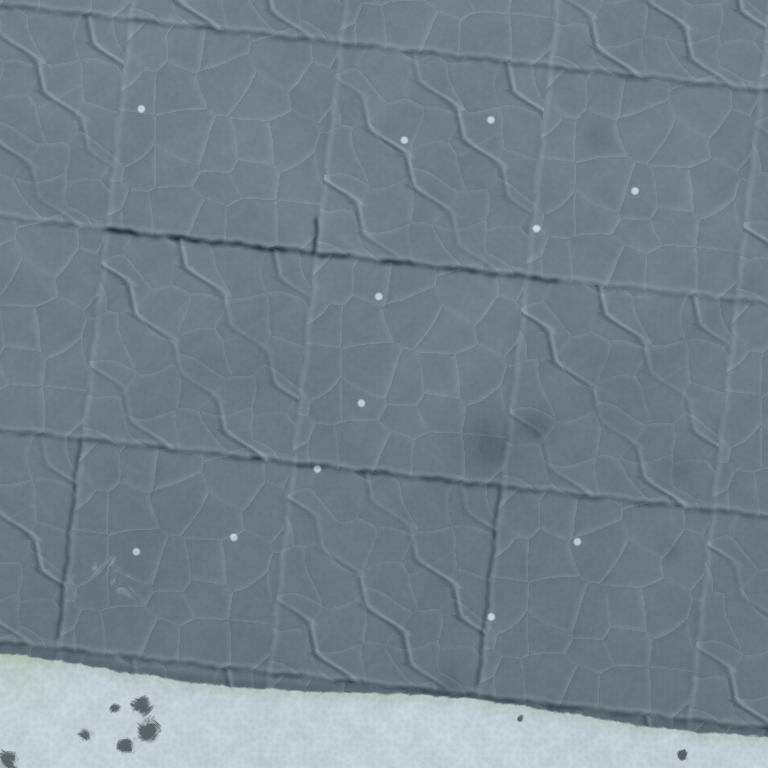
Give the GLSL for this texture, as a Shadertoy shader.

```glsl
// Tilted grey paving tiles with embossed crazy-stone relief above a pale rough kerb.

vec2 hash2(vec2 p) {
    return fract(sin(vec2(dot(p, vec2(127.1, 311.7)), dot(p, vec2(269.5, 183.3)))) * 43758.5);
}

// Cellular noise: x = distance to border, y = lit side of border, z = distance to site
vec3 cells(vec2 p, float wrap) {
    vec2 base = floor(p), f = fract(p), nearest = vec2(9.0);
    for (int k = 0; k < 9; k++) {
        vec2 g = vec2(k % 3 - 1, k / 3 - 1);
        vec2 r = g + 0.12 + 0.76 * hash2(mod(base + g, wrap)) - f;
        if (dot(r, r) < dot(nearest, nearest)) nearest = r;
    }
    float border = 9.0, side = 0.0;
    for (int k = 0; k < 25; k++) {
        vec2 g = vec2(k % 5 - 2, k / 5 - 2);
        vec2 r = g + 0.12 + 0.76 * hash2(mod(base + g, wrap)) - f;
        vec2 gap = r - nearest;
        if (dot(gap, gap) > 0.0001) {
            vec2 n = normalize(gap);
            float d = dot(0.5 * (nearest + r), n);
            if (d < border) { border = d; side = dot(n, vec2(0.6, -0.8)); }
        }
    }
    return vec3(border, side, length(nearest));
}

// Soft layered sines for wear and blotches, about -1 to 1
float blotches(vec2 p) {
    float sum = 0.0, amp = 0.5;
    for (int i = 0; i < 5; i++) {
        p += 0.7 * sin(p.yx * 1.3 + float(i));
        sum += amp * sin(p.x) * sin(p.y + 1.0);
        p = mat2(1.5, 1.1, -1.1, 1.5) * p + 2.3;
        amp *= 0.62;
    }
    return sum;
}

float band(float d, float width) { return exp(-d * d / (width * width)); }

float span(float x, float a, float b) {
    return smoothstep(a - 0.02, a + 0.02, x) * (1.0 - smoothstep(b - 0.02, b + 0.02, x));
}

float spot(vec2 p, vec2 centre, float radius) { return band(length(p - centre), radius); }

// Embossed light: staircase ridges on alternate tiles, stone joints on all
float relief(vec2 t) {
    vec2 id = floor(t), q = fract(t);
    float bold = mod(id.x + id.y, 2.0) < 0.5 ? 1.0 : 0.0;
    vec2 stone = bold > 0.5 ? q : vec2(q.y, 1.0 - q.x);
    vec3 c = cells(stone * 5.0 + 0.12 * sin(q.yx * 17.0), 5.0);
    float light = band(c.x, 0.075) * (0.018 + 0.032 * c.y) * mix(1.0, 0.75, bold);

    // Each step drops nearly straight, then slides right
    float stepY = q.y / 0.25, f = fract(stepY);
    float stairX = 0.357 + 0.24 * floor(stepY) + 0.04 * min(f * 2.0, 1.0)
                 + 0.2 * smoothstep(0.46, 1.0, f);
    float s = (fract((q.x - stairX) / 0.45 + 0.5) - 0.5) * 0.45;
    s *= f > 0.5 ? 0.55 : 1.0;
    float wear = 0.7 + 0.4 * sin(t.x * 3.1 + t.y * 5.3);
    light += bold * wear * (0.085 * band(s - 0.006, 0.011) - 0.075 * band(s + 0.013, 0.013));
    return light;
}

// Dark gaps and pale lips between tiles
float seams(vec2 t) {
    vec2 nearest = floor(t + 0.5), d = t - nearest;
    d += 0.004 * sin(t.yx * 23.0) + 0.002 * sin(t.yx * 71.0);
    float dark = 0.10;
    if (nearest.y == 0.0)
        dark = 0.06 + 0.19 * span(t.x, 0.0, 1.01) + 0.13 * span(t.x, 1.01, 2.16);
    else if (nearest.y == 1.0)
        dark = 0.10 + 0.05 * span(t.x, 0.8, 2.0);
    dark *= 0.8 + 0.3 * sin(t.x * 19.0 + sin(t.x * 43.0));
    float light = 0.045 * band(d.y + 0.022, 0.012) - dark * band(d.y, 0.015);

    float gap = 0.015;
    if (nearest.x == 0.0 || nearest.x == 2.0) gap += 0.09 * span(t.y, 1.0, 1.95);
    if (nearest.x == 1.0) gap += 0.17 * span(t.y, -0.17, 0.0);
    light += 0.04 * band(d.x - 0.014, 0.014) - gap * band(d.x + 0.01, 0.012);
    return light;
}

void mainImage(out vec4 fragColor, in vec2 fragCoord) {
    vec2 p = fragCoord / iResolution.xy;
    float wear = blotches(p * 13.0), rough = blotches(p * 85.0);
    float grain = cells(p * 120.0, 512.0).z - 0.4;

    // Tile coordinates: x runs right, y runs down
    vec2 d = p - vec2(0.137, 0.7005);
    vec2 tile = vec2(dot(d, vec2(0.9937, -0.1118)), dot(d, vec2(-0.1118, -0.9937))) / 0.275;

    // Paving
    vec3 color = mix(vec3(0.408, 0.458, 0.498), vec3(0.445, 0.495, 0.535), smoothstep(0.05, 0.9, p.y));
    color += 0.018 * wear + 0.012 * rough + 0.018 * grain + relief(tile) + seams(tile);

    // Stains
    float stain = spot(p, vec2(0.638, 0.425), 0.035) + 0.9 * spot(p, vec2(0.70, 0.447), 0.025)
                + 0.7 * spot(p, vec2(0.78, 0.82), 0.018) + 0.8 * spot(p, vec2(0.873, 0.283), 0.012)
                + 0.6 * spot(p, vec2(0.885, 0.39), 0.018) + 0.7 * spot(p, vec2(0.59, 0.11), 0.03);
    color -= 0.085 * stain * (0.75 + 0.6 * rough);
    color += 0.13 * spot(p, vec2(0.14, 0.245), 0.035) * smoothstep(0.25, 0.7, rough);

    // Sparse pale flecks
    vec2 fleckCell = floor(p * 9.0), h = hash2(fleckCell + 4.0);
    float fleck = length(fract(p * 9.0) - 0.2 - 0.6 * h);
    color += 0.32 * step(0.86, hash2(fleckCell + 31.0).x) * (1.0 - smoothstep(0.025, 0.06, fleck));

    // Kerb with a ragged edge
    float edge = 0.142 - 0.097 * p.x + 0.007 * cos(p.x * 10.5) + 0.0025 * rough - p.y;
    vec3 kerb = vec3(0.755, 0.805, 0.835) + 0.025 * rough + 0.05 * grain + 0.012 * wear;
    kerb -= vec3(0.06, 0.04, 0.08) * band(edge, 0.012);
    kerb -= vec3(0.04, 0.02, 0.07) * spot(p, vec2(0.03, 0.14), 0.04);

    // Dark debris
    float debris = spot(p, vec2(0.188, 0.081), 0.016) + spot(p, vec2(0.192, 0.047), 0.016)
                 + spot(p, vec2(0.165, 0.03), 0.013) + 0.8 * spot(p, vec2(0.11, 0.044), 0.014)
                 + 0.75 * spot(p, vec2(0.15, 0.077), 0.009) + 0.7 * spot(p, vec2(0.01, 0.012), 0.02)
                 + spot(p, vec2(0.677, 0.064), 0.006) + spot(p, vec2(0.888, 0.017), 0.008);
    kerb = mix(kerb, vec3(0.31, 0.34, 0.36), 0.9 * smoothstep(0.4, 0.8, debris + 0.45 * rough * min(debris * 3.0, 1.0)));

    color -= 0.05 * band(edge + 0.005, 0.006);
    color = mix(color, kerb, smoothstep(-0.002, 0.002, edge));
    fragColor = vec4(clamp(color, 0.0, 1.0), 1.0);
}
```
